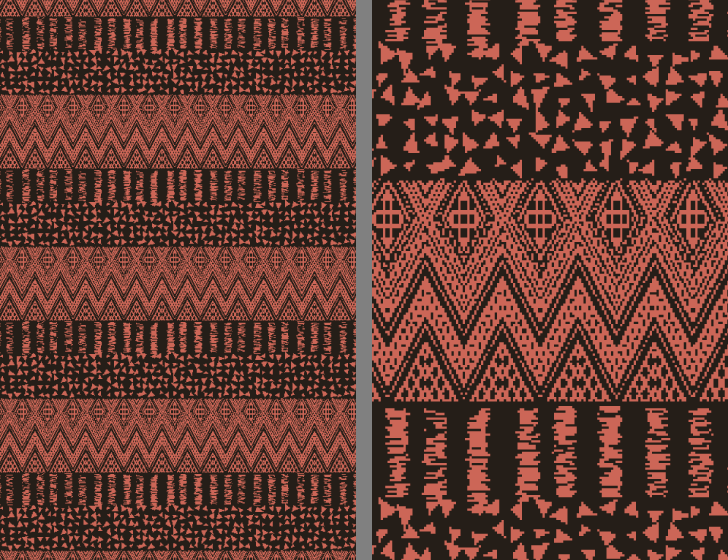
Left, the full canvas; right, a detail of the centre.
Write a WebGL 2 fragment shader that draws this pattern.

```glsl
#version 300 es
precision highp float;

uniform vec2 u_resolution;
out vec4 fragColor;

const float STITCHES = 200.0; // stitches per vertical repeat

float hash(vec2 p) {
    return fract(sin(dot(p, vec2(127.1, 311.7))) * 43758.5453);
}

// 1 where both lattice coordinates are near the middle of a cell
float lattice(vec2 p, float halfSize) {
    vec2 c = abs(fract(p) - 0.5);
    return step(max(c.x, c.y), halfSize);
}

float bar(float d, float center, float halfWidth) {
    return step(abs(d - center), halfWidth);
}

// Nested diamonds that run down into chevrons
float zigzag(vec2 p) {
    float a = abs(fract((p.x - 0.146) / 0.1673 + 0.5) - 0.5) * 0.1673;
    float y = p.y - 0.09;
    float d = 1.9 * a + abs(y);
    vec2 diagonal = vec2(d, y - 1.9 * a);

    // Small teeth along the top edge
    if (p.y < 0.024 * abs(fract(p.x / 0.0279) - 0.5)) return 0.0;
    // Oval eye with seeds
    if (d < 0.07) {
        float seeds = lattice(vec2(a / 0.018 + 0.5, y / 0.03 + 0.5), 0.33);
        return 1.0 - seeds * step(length(vec2(a / 0.031, y / 0.046)), 1.0);
    }
    // Fine outlines, broken between the eyes
    if (d < 0.225) {
        float line = step(0.44, fract((d - 0.07) / 0.0258));
        float gap = step(0.76, fract(diagonal.y / 0.036));
        return max(line, gap * step(0.12, d)) * (1.0 - gap * line * step(d, 0.12));
    }
    // Heavy chevrons around a speckled field
    float dark = bar(d, 0.239, 0.009) + bar(d, 0.27, 0.013)
               + bar(d, 0.379, 0.009) + bar(d, 0.41, 0.014);
    if (d > 0.294 && d < 0.36) dark += lattice((diagonal - 0.294) / 0.033, 0.24);
    // Lattice of diamonds under the lowest chevrons
    if (d > 0.432) {
        vec2 cell = (diagonal - 0.432) / 0.048;
        dark += lattice(cell, 0.34);
    }
    return 1.0 - min(dark, 1.0);
}

// Ragged upright bars with fine horizontal scratches
float scratchedBars(vec2 p) {
    float u = p.x / 0.095 - 0.26;
    float k = floor(u);
    float row = floor(p.y * STITCHES);
    float x = (u - k - 0.5 - 0.2 * (hash(vec2(k, 3.0)) - 0.5)) * 0.095;
    float edge = 0.016 + 0.012 * hash(vec2(k * 2.0 + step(0.0, x), row));
    float wear = mix(0.5, 0.78, hash(vec2(k, 9.0)));
    float scratch = step(wear, hash(vec2(floor(p.x * 42.0 + hash(vec2(row, 4.0))), row + 17.0)));
    float top = 0.495 + 0.012 * hash(vec2(k, 5.0));
    float bottom = 0.695 + 0.02 * hash(vec2(k, 6.0));
    return step(abs(x), edge) * (1.0 - scratch) * step(top, p.y) * step(p.y, bottom);
}

// Scattered uneven triangles in six jittered rows
float shards(vec2 p) {
    vec2 g = (p - vec2(0.0, 0.705)) / 0.049;
    float ink = 0.0;
    for (int j = -1; j <= 1; j++) {
        for (int i = -1; i <= 1; i++) {
            vec2 id = floor(g) + vec2(i, j);
            if (id.y < 0.0 || id.y > 5.0) continue;
            vec2 jitter = vec2(hash(id), hash(id + 31.0)) - 0.5;
            vec2 q = (g - id - 0.5 - 0.42 * jitter) * 0.049;
            float angle = 6.283 * hash(id + 57.0);
            float size = mix(0.007, 0.0138, hash(id + 83.0));
            float d = -1.0;
            for (int k = 0; k < 3; k++) {
                float n = float(k);
                float t = angle + n * 2.094 + 0.5 * (hash(id + n * 7.0 + 11.0) - 0.5);
                d = max(d, dot(q, vec2(cos(t), sin(t))) - size);
            }
            ink = max(ink, step(d, 0.0));
        }
    }
    return ink;
}

float pattern(vec2 p) {
    p.y = fract(p.y);
    p = (floor(p * STITCHES) + 0.5) / STITCHES;
    if (p.y < 0.49) return zigzag(p);
    return max(scratchedBars(p), p.y > 0.68 ? shards(p) : 0.0);
}

void main() {
    vec3 charcoal = vec3(0.145, 0.118, 0.093);
    vec3 coral = vec3(0.80, 0.40, 0.34);

    // Average a 4 by 4 grid of samples for smooth edges
    float ink = 0.0;
    for (int i = 0; i < 16; i++) {
        vec2 offset = (vec2(i % 4, i / 4) + 0.5) / 4.0 - 0.5;
        vec2 uv = (gl_FragCoord.xy + 1.15 * offset) / u_resolution.y;
        ink += pattern(vec2(uv.x, 1.0 - uv.y) * 3.685 - vec2(0.0, 0.619)) / 16.0;
    }
    fragColor = vec4(mix(charcoal, coral, ink), 1.0);
}
```
